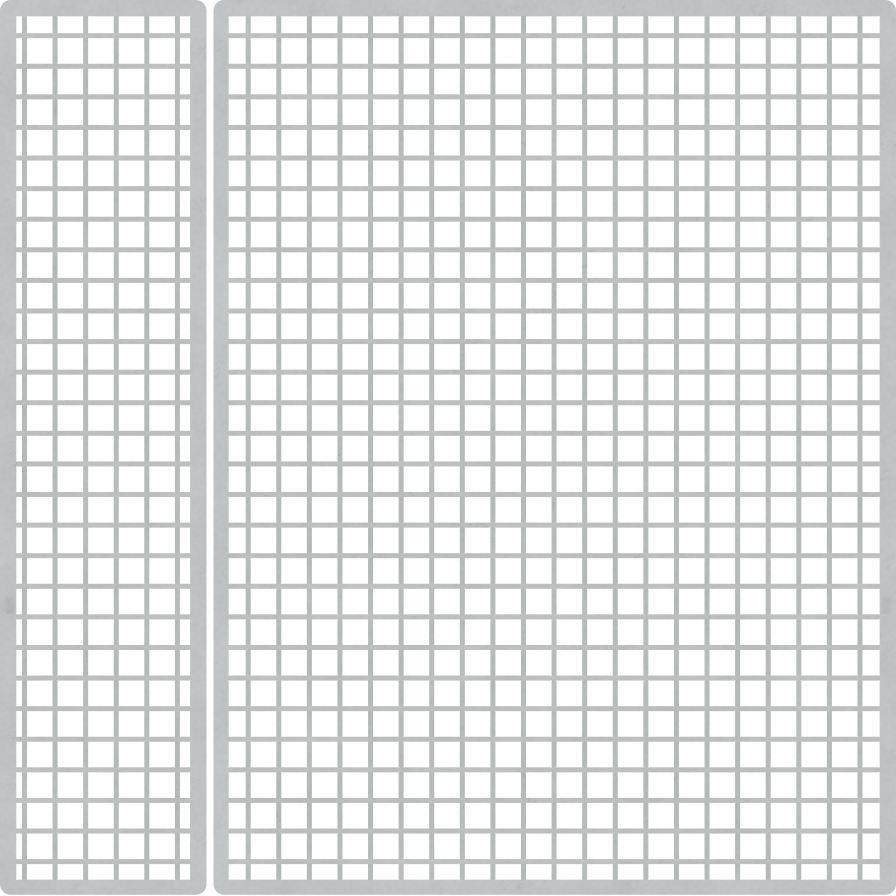
Reproduce this pattern procedurally as a WebGL 2 fragment shader.

```glsl
#version 300 es
precision highp float;

uniform vec2 u_resolution;
out vec4 fragColor;

const float PITCH = 0.03414;

vec2 hashGradient(vec2 cell) {
    vec3 q = fract(vec3(cell.xyx) * vec3(0.1031, 0.1030, 0.0973));
    q += dot(q, q.yzx + 33.33);
    return fract((q.xx + q.yz) * q.zy) * 2.0 - 1.0;
}

float gradientNoise(vec2 p) {
    vec2 i = floor(p), f = fract(p);
    vec2 u = f * f * f * (f * (f * 6.0 - 15.0) + 10.0);
    float a = dot(hashGradient(i), f);
    float b = dot(hashGradient(i + vec2(1, 0)), f - vec2(1, 0));
    float c = dot(hashGradient(i + vec2(0, 1)), f - vec2(0, 1));
    float d = dot(hashGradient(i + vec2(1, 1)), f - vec2(1, 1));
    return mix(mix(a, b, u.x), mix(c, d, u.x), u.y);
}

float boxDistance(vec2 p, vec2 lo, vec2 hi, float radius) {
    vec2 q = abs(p - 0.5 * (lo + hi)) - 0.5 * (hi - lo) + radius;
    return length(max(q, 0.0)) + min(max(q.x, q.y), 0.0) - radius;
}

float coverage(float dist, float pixel) {
    return clamp(0.5 - dist / pixel, 0.0, 1.0);
}

// Distance to the nearest wire of each direction
vec2 wireDistance(vec2 p, vec2 start) {
    return abs(mod(p - start + 0.5 * PITCH, PITCH) - 0.5 * PITCH) - 0.0028;
}

void main() {
    vec2 p = gl_FragCoord.xy / u_resolution;
    float pixel = 1.0 / min(u_resolution.x, u_resolution.y);

    // Narrow panel on the left, wide panel on the right
    bool narrow = p.x < 0.2344;
    vec2 outer = narrow ? vec2(0.0, 0.2305) : vec2(0.2383, 1.0);
    vec2 inner = narrow ? vec2(0.0182, 0.2122) : vec2(0.2552, 0.9818);
    float firstWire = narrow ? 0.0273 : 0.2770;

    float body = coverage(boxDistance(p, vec2(outer.x, 0.0013), vec2(outer.y, 1.0), 0.012), pixel);
    float opening = coverage(boxDistance(p, vec2(inner.x, 0.0182), vec2(inner.y, 0.9818), 0.0), pixel);
    vec2 wires = wireDistance(p, vec2(firstWire, 0.0384));
    float vertical = coverage(wires.x, pixel);
    float horizontal = coverage(wires.y, pixel);
    float metal = body * max(1.0 - opening, max(vertical, horizontal));

    // Galvanized surface: soft blotches, grain and faint scratches
    float blotch = gradientNoise(p * 14.0) + 0.6 * gradientNoise(p * 45.0 + 7.0);
    float grain = gradientNoise(p * 190.0);
    float warp = gradientNoise(p * 60.0 + 31.0);
    float scratch = 1.0 - smoothstep(0.0, 0.05, abs(gradientNoise(p * vec2(85.0, 110.0) + warp * 2.0)));
    scratch *= smoothstep(0.05, 0.4, gradientNoise(p * 28.0 + 19.0));

    vec3 wireColor = mix(vec3(0.715, 0.73, 0.727), vec3(0.74, 0.75, 0.745), horizontal);
    vec3 metalColor = mix(vec3(0.75, 0.76, 0.767), wireColor, opening);
    metalColor += 0.025 * blotch + 0.02 * grain - 0.035 * scratch;

    // Dull patches on the outer rails
    float patchDist = boxDistance(vec2(min(p.x, 1.0 - p.x), p.y), vec2(0.006, 0.315), vec2(0.016, 0.333), 0.002);
    metalColor -= 0.03 * coverage(patchDist, 0.003);

    fragColor = vec4(mix(vec3(0.997), metalColor, metal), 1.0);
}
```
